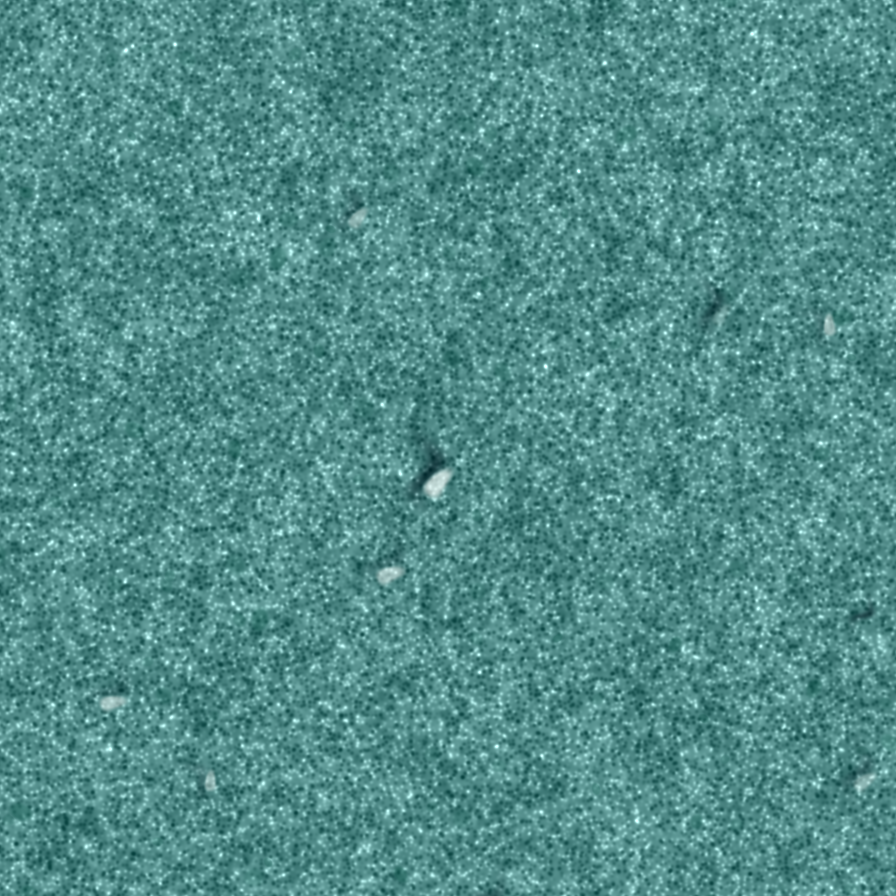
This texture is drawn by a Shadertoy shader. Its source:

```glsl
const vec3 TEAL = vec3(0.315, 0.545, 0.535);
const vec3 NUCLEUS_TEAL = vec3(0.18, 0.44, 0.41);
const vec3 FOLD_SHADOW = vec3(0.05, 0.19, 0.21);
const vec3 FOLD_LIGHT = vec3(0.80, 0.88, 0.87);

vec3 hash3(vec2 cell, float seed) {
    vec3 p = fract(vec3(cell, seed) * vec3(0.1031, 0.1030, 0.0973));
    p += dot(p, p.yxz + 33.33);
    return fract((p.xxy + p.yxx) * p.zyx);
}

vec2 rotate(vec2 p, float angle) {
    float c = cos(angle), s = sin(angle);
    return vec2(c * p.x - s * p.y, s * p.x + c * p.y);
}

// Cellular noise: one soft light or dark dot per cell, about unit deviation
float grain(vec2 uv, float cells, float seed) {
    vec2 p = uv * cells, base = floor(p);
    float sum = 0.0;
    for (int y = -1; y <= 1; y++)
    for (int x = -1; x <= 1; x++) {
        vec2 cell = base + vec2(x, y);
        vec3 h = hash3(cell, seed);
        vec2 d = p - cell - h.xy;
        sum += (2.0 * h.z - 1.0) * exp(-4.0 * dot(d, d));
    }
    return sum * 2.76;
}

// Scattered oval nuclei: x = dark body, y = pale halo
vec2 nuclei(vec2 uv, float cells, float density, float seed) {
    vec2 p = uv * cells, base = floor(p), result = vec2(0.0);
    for (int y = -1; y <= 1; y++)
    for (int x = -1; x <= 1; x++) {
        vec2 cell = base + vec2(x, y);
        vec3 place = hash3(cell, seed);
        vec3 look = hash3(cell, seed + 7.0);
        if (place.z > density) continue;
        vec2 q = rotate(p - cell - place.xy, 6.283 * look.x);
        float d = length(q * vec2(1.0, 1.0 + 0.45 * look.y));
        float radius = mix(0.09, 0.155, look.z);
        float body = 1.0 - smoothstep(0.65 * radius, 1.2 * radius, d);
        float ring = (d - 1.45 * radius) / (0.3 * radius);
        result.x = max(result.x, body * mix(0.3, 1.0, look.y));
        result.y = max(result.y, exp(-ring * ring) * look.x * look.x);
    }
    return result;
}

// Curved tear about one unit tall: x = shadow, y = bright gap beside it
vec2 fold(vec2 q) {
    float x = q.x - 0.16 * sin(6.0 * q.y + 0.6);
    vec2 s = vec2(x / 0.15, q.y / 0.42);
    vec2 g = vec2((x - 0.25) / 0.19, (q.y + 0.12 + 0.3 * x) / 0.24);
    float shadow = exp(-dot(s, s));
    float gap = smoothstep(0.25, 0.75, exp(-dot(g, g)));
    return vec2(shadow, gap);
}

vec2 scatteredFolds(vec2 uv, float cells, float density, float seed) {
    vec2 p = uv * cells, base = floor(p), result = vec2(0.0);
    for (int y = -1; y <= 1; y++)
    for (int x = -1; x <= 1; x++) {
        vec2 cell = base + vec2(x, y);
        vec3 place = hash3(cell, seed);
        vec3 look = hash3(cell, seed + 3.0);
        if (place.z > density) continue;
        vec2 q = rotate(p - cell - place.xy, 1.6 * (look.x - 0.5));
        vec2 strength = vec2(0.3 + 0.6 * look.y, 0.75 * (1.0 - look.y));
        result = max(result, strength * fold(q / mix(0.16, 0.32, look.z)));
    }
    return result;
}

void mainImage(out vec4 fragColor, in vec2 fragCoord) {
    vec2 uv = fragCoord / iResolution.y;

    // Speckle over faint broader mottling
    float fine = 0.086 * grain(uv, 215.0, 1.0);
    float mottle = 0.030 * grain(uv, 85.0, 2.0) + 0.018 * grain(uv, 24.0, 3.0);

    // Large and small nuclei
    vec2 spots = max(nuclei(uv, 11.0, 0.5, 11.0), 0.8 * nuclei(uv, 17.0, 0.18, 31.0));

    // One large central tear among weaker ones
    vec2 folds = scatteredFolds(uv, 5.0, 0.42, 51.0);
    folds = max(folds, fold((uv - vec2(0.475, 0.475)) / 0.075));

    // Speckle calms inside nuclei and tears
    float calm = 1.0 - 0.5 * spots.x;
    float tone = fine * calm + mottle + 0.06 * spots.y;
    tone += 0.8 * tone * tone;
    vec3 color = mix(TEAL, NUCLEUS_TEAL, 0.75 * spots.x) + tone;
    color = mix(color, FOLD_SHADOW + 0.4 * tone, 0.9 * folds.x);
    color = mix(color, FOLD_LIGHT + 0.4 * tone, 0.9 * folds.y);

    fragColor = vec4(clamp(color, 0.0, 1.0), 1.0);
}
```
